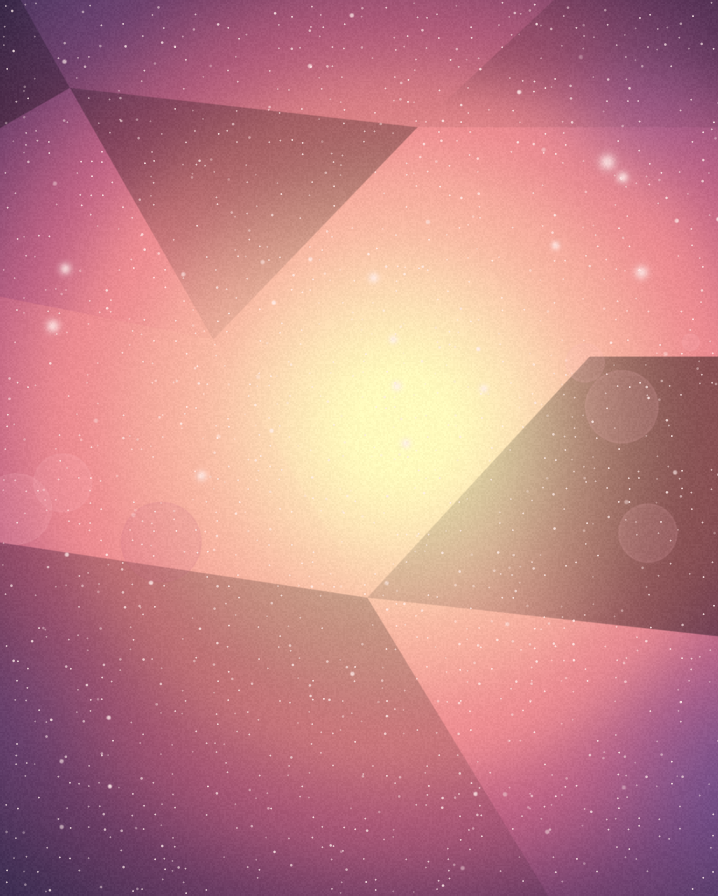
This background is drawn by a Shadertoy shader. Its source:

```glsl
// Draws a warm nebula glow seen through folded, faceted planes with stars and soft bokeh discs.

// Glow palette, from the core outward
const vec3 CORE  = vec3(1.00, 0.98, 0.74);
const vec3 CREAM = vec3(0.99, 0.87, 0.71);
const vec3 PEACH = vec3(0.97, 0.70, 0.63);
const vec3 ROSE  = vec3(0.93, 0.55, 0.57);
const vec3 MAUVE = vec3(0.75, 0.39, 0.52);
const vec3 PLUM  = vec3(0.49, 0.27, 0.44);
const vec3 NIGHT = vec3(0.27, 0.20, 0.36);
const vec3 VIOLET = vec3(0.42, 0.34, 0.62);
const vec3 STAR  = vec3(1.00, 0.93, 0.92);

// Layout, in units of the canvas height
const vec2 GLOW = vec2(0.449, 0.525);
const vec2 A = vec2(0.078, 0.902);      // inner fold corners
const vec2 B = vec2(0.466, 0.858);
const vec2 C = vec2(0.238, 0.621);
const vec2 D = vec2(0.410, 0.333);
const vec2 E = vec2(0.658, 0.602);
const vec2 TOP_LEFT    = vec2(0.023, 1.0);   // where folds leave the canvas
const vec2 TOP_RIGHT   = vec2(0.618, 1.0);
const vec2 LEFT_HIGH   = vec2(0.0, 0.857);
const vec2 LEFT_MID    = vec2(0.0, 0.669);
const vec2 LEFT_LOW    = vec2(0.0, 0.3945);
const vec2 RIGHT_HIGH  = vec2(0.8, 0.858);
const vec2 RIGHT_MID   = vec2(0.8, 0.602);
const vec2 RIGHT_LOW   = vec2(0.8, 0.290);
const vec2 BOTTOM      = vec2(0.612, 0.0);

const float EDGE = 0.0011;
const float GRAIN = 0.035;
const float GRAIN_ROWS = 512.0;

// Discs and sparks: centre, radius
const vec3 DISCS[7] = vec3[7](
    vec3(0.694, 0.546, 0.041), vec3(0.723, 0.405, 0.033), vec3(0.653, 0.595, 0.022),
    vec3(0.771, 0.618, 0.010), vec3(0.070, 0.461, 0.033), vec3(0.018, 0.432, 0.040),
    vec3(0.180, 0.395, 0.045));
const vec3 SPARKS[12] = vec3[12](
    vec3(0.678, 0.819, 0.011), vec3(0.695, 0.802, 0.008), vec3(0.716, 0.696, 0.009),
    vec3(0.417, 0.690, 0.007), vec3(0.059, 0.636, 0.009), vec3(0.073, 0.700, 0.008),
    vec3(0.225, 0.469, 0.007), vec3(0.443, 0.569, 0.007), vec3(0.439, 0.621, 0.006),
    vec3(0.453, 0.505, 0.007), vec3(0.540, 0.566, 0.006), vec3(0.620, 0.726, 0.006));

vec3 hash3(vec2 p) {
    vec3 q = fract(p.xyx * vec3(0.1031, 0.1030, 0.0973));
    q += dot(q, q.yxz + 33.33);
    return fract((q.xxy + q.yzz) * q.zyx);
}

// Smooth mask of the half plane to the left of the line from a to b
float leftOf(vec2 p, vec2 a, vec2 b) {
    vec2 d = normalize(b - a);
    return smoothstep(-EDGE, EDGE, d.x * (p.y - a.y) - d.y * (p.x - a.x));
}

vec3 glowRamp(float r) {
    vec3 c = mix(CORE, CREAM, smoothstep(0.04, 0.16, r));
    c = mix(c, PEACH, smoothstep(0.12, 0.26, r));
    c = mix(c, ROSE,  smoothstep(0.23, 0.36, r));
    c = mix(c, MAUVE, smoothstep(0.34, 0.46, r));
    c = mix(c, PLUM,  smoothstep(0.43, 0.57, r));
    return mix(c, NIGHT, smoothstep(0.52, 0.70, r));
}

float halo(vec2 p, vec2 centre, float size) {
    vec2 d = (p - centre) / size;
    return exp(-dot(d, d));
}

// Product of the light lost in every facet
float facetShade(vec2 p) {
    float corner = leftOf(p, A, TOP_LEFT) * leftOf(p, LEFT_HIGH, A);
    float band = leftOf(p, A, B) * leftOf(p, B, TOP_RIGHT) * leftOf(p, TOP_LEFT, A);
    float wedge = leftOf(p, A, C) * leftOf(p, C, B) * leftOf(p, B, A);
    float sky = leftOf(p, TOP_RIGHT, B) * leftOf(p, B, RIGHT_HIGH);
    float wing = leftOf(p, D, RIGHT_LOW) * leftOf(p, E, D) * leftOf(p, RIGHT_MID, E);
    float floorLeft = leftOf(p, D, LEFT_LOW) * leftOf(p, BOTTOM, D);
    float shade = mix(1.0, 0.68, corner) * mix(1.0, 0.92, band);
    shade *= mix(1.0, mix(0.94, 0.70, smoothstep(0.62, 0.87, p.y)), wedge);
    shade *= mix(1.0, mix(0.93, 0.80, smoothstep(0.86, 0.95, p.y)), sky);
    shade *= mix(1.0, mix(0.87, 0.58, smoothstep(0.50, 0.78, p.x)), wing);
    return shade * mix(1.0, mix(0.80, 0.90, smoothstep(0.30, 0.05, p.y)), floorLeft);
}

// Sparse round stars, one candidate per grid cell
float starLayer(vec2 p, float cells, float density, float size) {
    vec2 q = p * cells, id = floor(q);
    vec3 h = hash3(id + cells);
    float d = length(q - id - 0.25 - 0.5 * h.xy) / cells;
    float present = step(1.0 - density, h.z);
    return present * (0.35 + 0.65 * h.x) * smoothstep(size, size * 0.25, d);
}

void mainImage(out vec4 fragColor, in vec2 fragCoord) {
    vec2 p = fragCoord / iResolution.y;

    // Radial glow, reaching farther across the left facet
    float leftFacet = leftOf(p, LEFT_LOW, D) * leftOf(p, D, C) * leftOf(p, C, LEFT_MID);
    float r = length(p - GLOW) * mix(1.0, 0.87, leftFacet);
    vec3 color = glowRamp(r + 0.025 * leftFacet) * facetShade(p);

    // Cool hazes near the borders
    float haze = halo(p, vec2(0.82, 0.13), 0.13) + 0.5 * halo(p, vec2(0.72, 0.89), 0.09)
               + 0.45 * halo(p, vec2(0.0, 0.20), 0.11) + 0.4 * halo(p, vec2(0.1, 1.0), 0.1);
    color = mix(color, VIOLET, 0.5 * min(haze, 1.0));

    // Bokeh discs; the last one is a shadow
    for (int i = 0; i < 7; i++) {
        float d = length(p - DISCS[i].xy) - DISCS[i].z;
        float disc = smoothstep(EDGE, -EDGE, d) * (0.13 + 0.06 * smoothstep(0.004, 0.0, abs(d)));
        color = mix(color, i == 6 ? MAUVE : vec3(1.0, 0.75, 0.78), disc);
    }

    // Stars and soft sparks
    float light = starLayer(p, 85.0, 0.20, 0.0016) + starLayer(p, 48.0, 0.18, 0.0022)
                + starLayer(p, 22.0, 0.10, 0.0036);
    for (int i = 0; i < 12; i++) light += 0.9 * halo(p, SPARKS[i].xy, SPARKS[i].z * 0.8);
    color = mix(color, STAR, 0.85 * min(light, 1.0));

    // Film grain
    color += GRAIN * (hash3(floor(p * GRAIN_ROWS)).x - 0.5);
    fragColor = vec4(clamp(color, 0.0, 1.0), 1.0);
}
```
